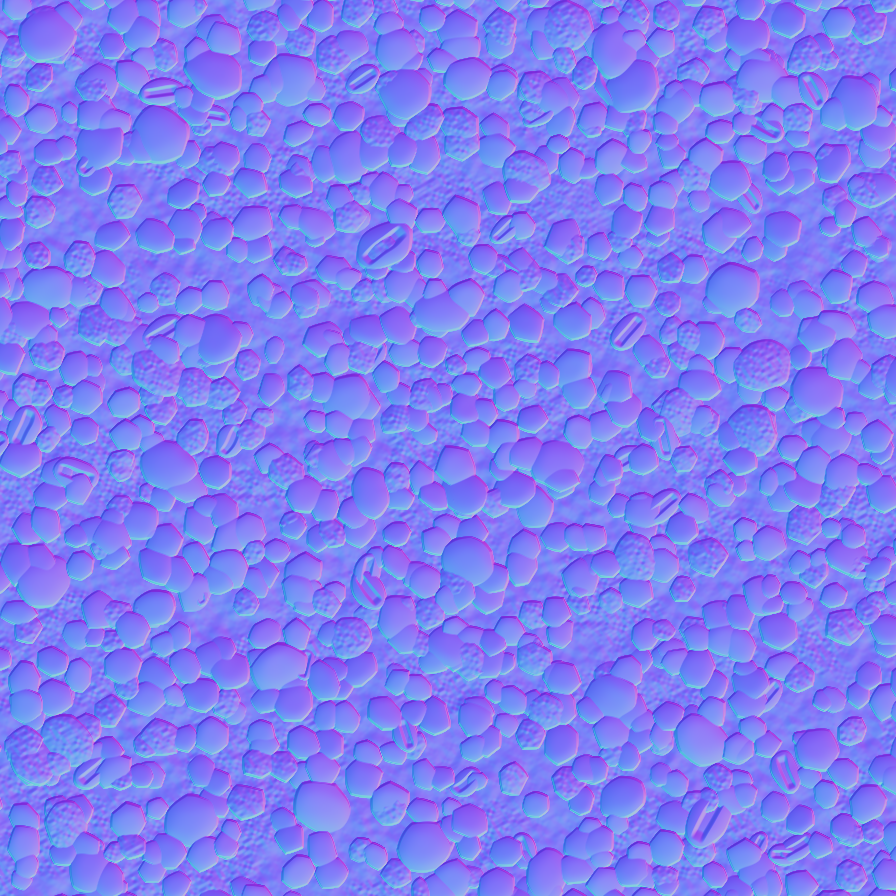
Reproduce this texture map procedurally as a WebGL 1 fragment shader.

```glsl
precision highp float;
// Tangent-space normal map of a bed of loose pebbles on rough ground.
// Layers of scattered rounded domes are merged by maximum into one height
// field, whose slopes are then encoded as colour (green points down).
uniform vec2 u_resolution;

const float TAU = 6.2831853;
const float SAMPLE_STEP = 0.0011;
const vec2 SLOPE_GAIN = vec2(0.76, 0.95);
const vec3 TINT = vec3(1.0, 0.99, 0.975);

vec4 hash4(vec2 c) {
  vec4 k = vec4(dot(c, vec2(127.1, 311.7)), dot(c, vec2(269.5, 183.3)),
                dot(c, vec2(419.2, 371.9)), dot(c, vec2(93.7, 241.3)));
  return fract(sin(k) * 43758.55);
}

float valueNoise(vec2 p) {
  vec2 i = floor(p), f = fract(p);
  f = f * f * (3.0 - 2.0 * f);
  float low = mix(hash4(i).x, hash4(i + vec2(1.0, 0.0)).x, f.x);
  float high = mix(hash4(i + vec2(0.0, 1.0)).x, hash4(i + 1.0).x, f.x);
  return mix(low, high, f.y);
}

vec2 rotate(vec2 p, float angle) {
  float c = cos(angle), s = sin(angle);
  return vec2(c * p.x + s * p.y, c * p.y - s * p.x);
}

// Distance from the centre, 1 on the outline of a softened polygon
float facetedRadius(vec2 p, float sides, float facet) {
  float sector = TAU / sides;
  float a = mod(atan(p.y, p.x + 1e-5), sector) - 0.5 * sector;
  return length(p) * mix(1.0, 1.1 * cos(a), facet);
}

// Height of one pebble; shape and look are random values from 0 to 1
float pebble(vec2 p, float radius, float facet, vec4 shape, vec4 look,
             float grit) {
  float grooved = step(0.94, look.x);
  float rough = step(look.x, 0.25);
  float stretch = mix(1.0 + 0.14 * shape.x, 1.25, grooved);
  vec2 local = rotate(p, shape.y * TAU) / radius;
  vec2 q = local * vec2(1.0 / stretch, stretch);
  float r2 = dot(q, q);
  if (r2 > 1.4) return -1.0;

  // The polygon shapes only the rim, the top stays round
  float sides = 5.0 + floor(shape.z * 3.0);
  float d = facetedRadius(q, sides, facet * (1.0 - grooved));
  float dome = radius * 0.36 * (1.0 - 0.3 * r2 - 0.5 * r2 * r2);
  float rim = 1.0 - smoothstep(0.9, 1.06, d);
  float groove = (1.0 - smoothstep(0.12, 0.3, abs(local.y)))
               * (1.0 - smoothstep(0.6, 1.0, abs(local.x)));
  vec2 tilt = (look.yz - 0.5) * 0.42;
  float lift = 0.001 + 0.005 * look.w;
  float height = lift + dome + dot(tilt, p) + rough * grit;
  height -= grooved * groove * radius * 0.3;
  return mix(-0.009, height, rim);
}

// Highest pebble of a jittered grid with the given number of cells
float pebbleLayer(vec2 p, float cells, float share, float radius,
                  float facet, float seed, float grit) {
  vec2 home = floor(p * cells);
  float top = -1.0;
  for (int y = -1; y <= 1; y++) {
    for (int x = -1; x <= 1; x++) {
      vec2 cell = home + vec2(float(x), float(y));
      vec4 place = hash4(cell + seed);
      if (place.z < share) {
        vec2 centre = (cell + 0.1 + 0.8 * place.xy) / cells;
        float size = radius * mix(0.78, 1.2, place.w);
        vec4 shape = hash4(cell + seed + 37.3);
        vec4 look = hash4(cell + seed + 71.9);
        top = max(top, pebble(p - centre, size, facet, shape, look, grit));
      }
    }
  }
  return top;
}

// Soft lumps with patches of fine grit
float groundHeight(vec2 p, float grit) {
  float lumps = 0.0036 * valueNoise(rotate(p, 0.6) * 50.0)
              + 0.0018 * valueNoise(rotate(p, 1.1) * 110.0 + 9.0);
  float patches = smoothstep(0.45, 0.75, valueNoise(p * 22.0 + 5.0));
  return lumps - 0.002 + grit * mix(0.15, 1.0, patches);
}

float surfaceHeight(vec2 p) {
  float grit = 0.0019 * (valueNoise(rotate(p, 0.5) * 250.0) - 0.5);
  vec2 bend = vec2(valueNoise(p * 42.0), valueNoise(p * 42.0 + 17.0)) - 0.5;
  vec2 warped = p + 0.005 * bend;
  float h = groundHeight(p, grit);
  h = max(h, pebbleLayer(warped, 15.0, 0.32, 0.0275, 0.4, 3.0, grit));
  h = max(h, pebbleLayer(warped, 26.0, 0.85, 0.0188, 0.7, 113.0, grit));
  return max(h, pebbleLayer(warped, 33.0, 0.32, 0.0145, 0.6, 227.0, grit));
}

void main() {
  vec2 p = gl_FragCoord.xy / min(u_resolution.x, u_resolution.y);
  vec2 e = vec2(SAMPLE_STEP, 0.0);
  vec2 slope = vec2(surfaceHeight(p + e.xy) - surfaceHeight(p - e.xy),
                    surfaceHeight(p + e.yx) - surfaceHeight(p - e.yx))
             / (2.0 * SAMPLE_STEP);

  // Soften cliffs so that rims stay coloured rather than dark
  slope *= SLOPE_GAIN / (1.0 + 0.85 * length(slope));
  vec3 normal = normalize(vec3(-slope.x, slope.y, 1.0));
  gl_FragColor = vec4((0.5 + 0.5 * normal) * TINT, 1.0);
}
```
